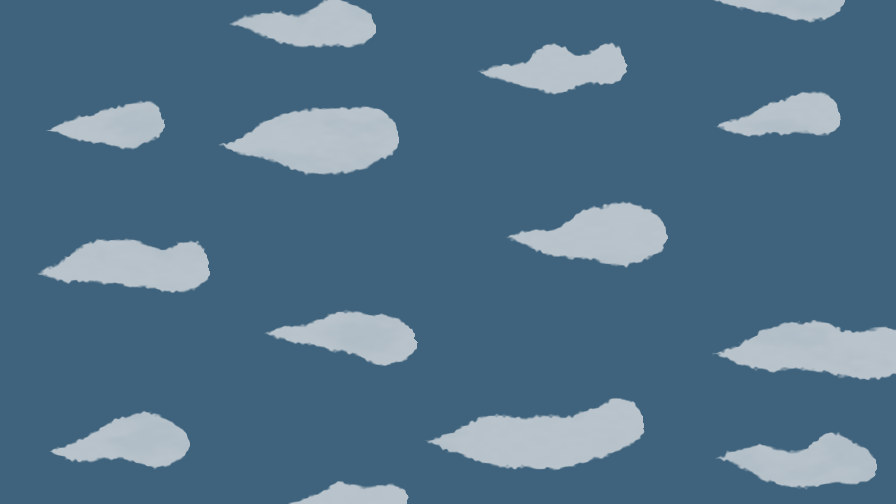
Give the GLSL for this texture, as a WebGL 1 fragment shader.

```glsl
precision highp float;

uniform vec2 u_resolution;

const vec3 SKY = vec3(0.25, 0.39, 0.49);
const vec3 CLOUD_LIGHT = vec3(0.73, 0.77, 0.80);
const vec3 CLOUD_SHADE = vec3(0.67, 0.725, 0.765);
const vec2 CELL = vec2(0.444, 0.333);
const float ROW_SLOPE = 0.3;

float hash(vec2 p) {
  return fract(sin(dot(p, vec2(127.1, 311.7))) * 43758.5453);
}

float noise(vec2 p) {
  vec2 i = floor(p);
  vec2 f = fract(p);
  f = f * f * (3.0 - 2.0 * f);
  float low = mix(hash(i), hash(i + vec2(1.0, 0.0)), f.x);
  float high = mix(hash(i + vec2(0.0, 1.0)), hash(i + 1.0), f.x);
  return mix(low, high, f.y);
}

float fbm(vec2 p) {
  float sum = 0.0;
  float weight = 0.5;
  for (int i = 0; i < 4; i++) {
    sum += weight * noise(p);
    p = p * 2.1 + 7.3;
    weight *= 0.5;
  }
  return sum / 0.9375;
}

// Sheared grid whose rows descend to the right
vec2 toGrid(vec2 p) {
  return vec2(p.x, p.y + ROW_SLOPE * p.x) / CELL;
}

vec2 fromGrid(vec2 g) {
  vec2 p = g * CELL;
  return vec2(p.x, p.y - ROW_SLOPE * p.x);
}

// Depth inside one cloud: pointed left end, blunt right end, uneven top and base
float cloudDepth(vec2 q, float halfLength, float seed) {
  float x = q.x / halfLength;
  float t = clamp(0.5 + 0.5 * x, 0.0, 1.0);
  float height = 0.36 * halfLength;
  float taper = 1.0 - pow(1.0 - t, 2.6);
  float envelope = taper * sqrt(max(1.0 - pow(t, 10.0), 0.0));

  float sway = 0.5 * (noise(vec2(x * 1.2, seed + 5.0)) - 0.5);
  float top = envelope * (0.6 + 0.8 * noise(vec2(x * 2.3 + 9.0, seed)));
  float base = envelope * (0.65 + 0.45 * noise(vec2(x * 2.0 + 4.0, seed + 31.0)));

  float y = q.y / height - sway;
  float outside = halfLength * max(abs(x) - 1.0, 0.0);
  return height * min(top - y, y + base) - outside;
}

// Greatest depth among the clouds scattered around a point
float cloudField(vec2 p) {
  vec2 home = floor(toGrid(p));
  float depth = -1.0;
  for (int j = -1; j <= 1; j++) {
    for (int i = -1; i <= 1; i++) {
      vec2 cell = home + vec2(float(i), float(j));
      vec2 jitter = vec2(hash(cell + 3.7), hash(cell + 8.2)) - 0.5;
      vec2 center = fromGrid(cell + 0.5 + 0.4 * jitter);
      float halfLength = mix(0.10, 0.22, hash(cell + 15.1));
      float seed = floor(hash(cell + 21.4) * 90.0);
      depth = max(depth, cloudDepth(p - center, halfLength, seed));
    }
  }
  return depth;
}

// Ragged dry-brush displacement of the outlines
vec2 brushOffset(vec2 p) {
  vec2 coarse = vec2(noise(p * 45.0), noise(p * 45.0 + 37.0)) - 0.5;
  vec2 fine = vec2(noise(p * 140.0), noise(p * 140.0 + 53.0)) - 0.5;
  return 0.006 * coarse + 0.006 * fine;
}

// Pale paint with faint, mostly horizontal mottling
vec3 cloudPaint(vec2 p) {
  float wash = smoothstep(0.45, 0.8, fbm(p * vec2(7.0, 15.0)));
  float grain = noise(p * vec2(60.0, 110.0)) - 0.5;
  return mix(CLOUD_LIGHT, CLOUD_SHADE, 0.15 + 0.45 * wash) + 0.008 * grain;
}

void main() {
  vec2 p = gl_FragCoord.xy / u_resolution.y;
  float softness = max(0.006, 1.5 / u_resolution.y);
  float depth = cloudField(p + brushOffset(p));
  float coverage = smoothstep(0.0, softness, depth);
  gl_FragColor = vec4(mix(SKY, cloudPaint(p), coverage), 1.0);
}
```
